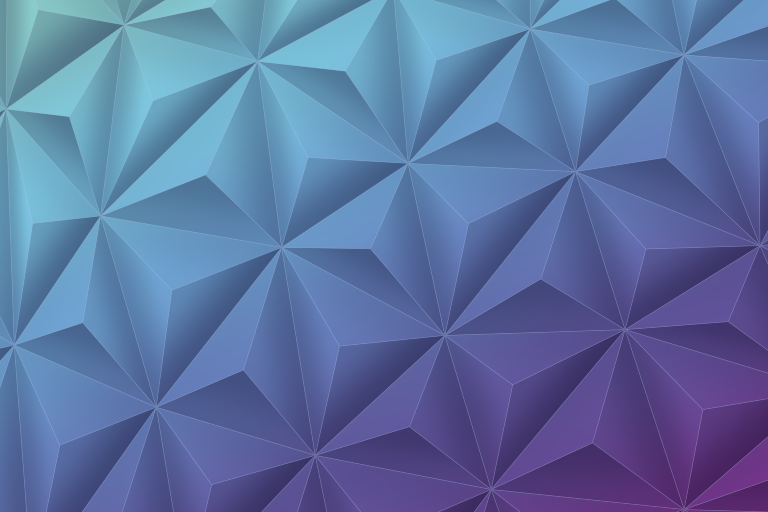
Give the GLSL for this background, as a Shadertoy shader.

```glsl
// Low-relief wall of three-sided pyramids on a skewed triangle mesh, teal fading to purple.

const float PI = 3.14159265;

float cross2(vec2 a, vec2 b) { return a.x * b.y - a.y * b.x; }

// Mesh corner for a lattice index: skewed grid, gently bowed, with zigzag rows.
vec2 meshNode(vec2 id) {
    vec2 pos = vec2(0.010, 0.342) + id.x * vec2(0.3105, -0.094) + id.y * vec2(0.248, 0.242);
    float bowX = id.x - 1.5 + 0.25 * id.y;
    vec2 bow = id - 1.5;
    pos.x += 0.0166 * bowX * bowX - 0.0195;
    pos.y += 0.0137 * bow.x * bow.x - 0.0156 * bow.y * bow.y - 0.0117;
    pos.y += 0.045 * sin(PI * id.y / 3.0) * cos(PI * (id.x + id.y));
    pos += vec2(-0.035, 0.043) * (id.x - 0.7) * max(id.y - 2.0, 0.0);
    vec2 dent = id - vec2(0.0, 1.0);
    return pos + vec2(-0.068, 0.018) * exp(-8.0 * dot(dent, dent));
}

// Diagonal colour ramp, t = 0 at the upper left and 1 at the lower right.
vec3 ramp(float t) {
    vec3 c = mix(vec3(0.51, 0.75, 0.75), vec3(0.46, 0.73, 0.83), smoothstep(0.02, 0.24, t));
    c = mix(c, vec3(0.41, 0.60, 0.78), smoothstep(0.22, 0.42, t));
    c = mix(c, vec3(0.38, 0.47, 0.70), smoothstep(0.40, 0.56, t));
    c = mix(c, vec3(0.36, 0.31, 0.58), smoothstep(0.53, 0.75, t));
    return mix(c, vec3(0.43, 0.19, 0.51), smoothstep(0.73, 1.0, t));
}

// Signed distance to side ab, positive on the side of the point 'inner'.
float sideDistance(vec2 p, vec2 a, vec2 b, vec2 inner) {
    vec2 ab = b - a;
    return cross2(ab, p - a) * sign(cross2(ab, inner - a)) / length(ab);
}

// One face: rgb weighted by coverage. tone = shade at outer edge, at apex, skew along the edge.
vec4 face(vec2 p, vec2 a, vec2 b, vec2 apex, vec3 tone, vec3 base, float px) {
    float outer = sideDistance(p, a, b, apex);
    float d = min(outer, min(sideDistance(p, b, apex, a), sideDistance(p, apex, a, b)));
    float cover = clamp(0.5 + d / px, 0.0, 1.0);
    if (cover <= 0.0) return vec4(0.0);

    float height = clamp(outer / sideDistance(apex, a, b, apex), 0.0, 1.0);
    float along = dot(p - a, b - a) / dot(b - a, b - a) - 0.5;
    float shade = mix(tone.x, tone.y, smoothstep(0.0, 0.9, height)) + tone.z * along;
    vec3 tint = vec3(0.95, 1.0, 0.82);
    vec3 col = base * (1.0 + shade * (shade < 0.0 ? tint : vec3(1.0)));

    // Thin pale crease along every side
    float halfWidth = 0.0008;
    float crease = 1.0 - smoothstep(halfWidth - 0.5 * px, halfWidth + 0.5 * px, abs(d));
    col = mix(col, vec3(0.68, 0.77, 0.90), 0.32 * crease);
    return vec4(col, 1.0) * cover;
}

// Pyramid over triangle abc; each side has its own tone.
vec4 pyramid(vec2 p, vec2 a, vec2 b, vec2 c, vec3 toneAB, vec3 toneBC, vec3 toneCA,
             vec3 base, float px) {
    vec2 apex = (a + b + c) / 3.0 + vec2(-0.015, 0.0);
    return face(p, a, b, apex, toneAB, base, px)
         + face(p, b, c, apex, toneBC, base, px)
         + face(p, c, a, apex, toneCA, base, px);
}

void mainImage(out vec4 fragColor, in vec2 fragCoord) {
    float px = 1.0 / iResolution.y;
    vec2 p = fragCoord * px;
    vec2 uv = fragCoord / iResolution.xy;
    vec3 base = ramp((1.5 * uv.x + 2.0 * (1.0 - uv.y)) / 3.5);

    vec4 sum = vec4(0.0);
    for (int j = -2; j <= 3; j++) {
        for (int i = -3; i <= 4; i++) {
            vec2 id = vec2(float(i), float(j));
            vec2 left = meshNode(id);
            vec2 low = meshNode(id + vec2(1.0, 0.0));
            vec2 top = meshNode(id + vec2(0.0, 1.0));
            vec2 right = meshNode(id + 1.0);
            if (distance(p, 0.5 * (low + top)) > 0.5) continue;

            // Lower triangle: dark base, shaded right, lit left
            sum += pyramid(p, left, low, top,
                vec3(-0.16, -0.32, 0.12), vec3(-0.24, -0.03, 0.0), vec3(0.0, 0.05, 0.05),
                base, px);
            // Upper triangle: dark right, lit top, soft left
            sum += pyramid(p, low, right, top,
                vec3(-0.36, -0.10, -0.10), vec3(-0.05, 0.04, 0.05), vec3(-0.16, 0.06, 0.0),
                base, px);
        }
    }
    vec3 col = sum.a > 0.0 ? sum.rgb / sum.a : base;
    fragColor = vec4(col, 1.0);
}
```
